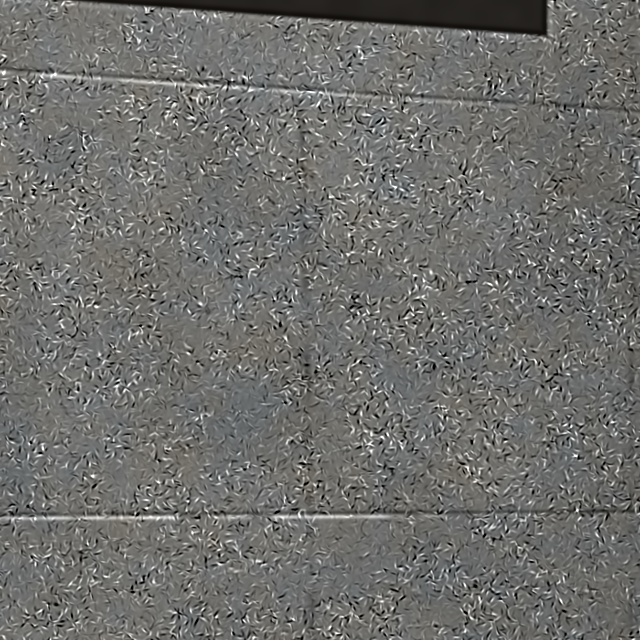
Give the GLSL for this texture, as a WebGL 2 fragment shader.

```glsl
#version 300 es
precision highp float;
precision highp int;

uniform vec2 u_resolution;
out vec4 fragColor;

vec3 hash3(ivec3 cell) {
  uvec3 v = uvec3(cell + 4096) * 1664525u + 1013904223u;
  v.x += v.y * v.z; v.y += v.z * v.x; v.z += v.x * v.y;
  v ^= v >> 16u;
  v.x += v.y * v.z; v.y += v.z * v.x; v.z += v.x * v.y;
  return vec3(v >> 8u) / 16777216.0;
}

float valueNoise(vec2 p, int seed) {
  ivec2 i = ivec2(floor(p));
  vec2 f = fract(p);
  f = f * f * (3.0 - 2.0 * f);
  float a = hash3(ivec3(i, seed)).x;
  float b = hash3(ivec3(i + ivec2(1, 0), seed)).x;
  float c = hash3(ivec3(i + ivec2(0, 1), seed)).x;
  float d = hash3(ivec3(i + ivec2(1, 1), seed)).x;
  return mix(mix(a, b, f.x), mix(c, d, f.x), f.y);
}

// Short flecks at random angles, each with a light and a dark flank
float flecks(vec2 p) {
  ivec2 cell = ivec2(floor(p));
  float sum = 0.0;
  for (int y = -1; y <= 1; y++)
  for (int x = -1; x <= 1; x++)
  for (int k = 0; k < 2; k++) {
    ivec2 c = cell + ivec2(x, y);
    vec3 place = hash3(ivec3(c, k));
    vec3 look = hash3(ivec3(c, k + 10));
    vec2 d = p - vec2(c) - place.xy;
    float angle = 6.2832 * place.z;
    vec2 dir = vec2(cos(angle), sin(angle));
    float along = dot(d, dir);
    float across = dot(d, vec2(-dir.y, dir.x));
    float envelope = exp(-along * along / 0.22 - across * across / 0.1);
    sum += 2.2 * look.x * look.x * envelope * cos(6.2832 * look.y + 5.8 * across);
  }
  return sum;
}

float ridge(float d, float width) {
  return exp(-d * d / (width * width));
}

// Horizontal joint: dark groove above a broken bright lip
float joint(float d, float x, float glow, int seed) {
  float broken = smoothstep(0.15, 0.65, valueNoise(vec2(x * 34.0, 0.5), seed));
  float groove = 0.5 + 0.5 * valueNoise(vec2(x * 50.0, 3.5), seed);
  return 0.34 * glow * broken * ridge(d, 0.0032) - 0.2 * groove * ridge(d - 0.0065, 0.0032);
}

void main() {
  vec2 uv = gl_FragCoord.xy / u_resolution.y;
  float pixel = 1.0 / u_resolution.y;

  // Granite: patches of busy and calm grain
  float patches = 0.6 * valueNoise(uv * 23.0, 21) + 0.4 * valueNoise(uv * 51.0, 22);
  float grain = flecks(uv * 112.0 + 0.5 * valueNoise(uv * 60.0, 23));
  grain *= 0.07 + 0.22 * smoothstep(0.2, 0.75, patches);
  grain += 0.06 * (valueNoise(uv * 190.0, 24) - 0.5);
  grain = grain > 0.0 ? grain * 1.1 : grain * 0.95;

  // Broad light across the wall
  float cloud = valueNoise(uv * 9.0, 31) - 0.5;
  float light = 0.423 + 0.035 * uv.y + 0.045 * cloud;
  light -= 0.035 * smoothstep(0.6, 1.0, uv.x);
  light += grain;

  // Joints between slabs
  float upper = uv.y - (0.887 - 0.066 * uv.x);
  float lower = uv.y - (0.190 + 0.005 * uv.x);
  light += joint(upper, uv.x, 1.0 - 0.85 * smoothstep(0.4, 0.9, uv.x), 41);
  light += joint(lower, uv.x, 1.15 - smoothstep(0.55, 0.8, uv.x), 42);
  float seamFade = valueNoise(vec2(3.0, uv.y * 32.0), 43);
  float belowUpper = 1.0 - smoothstep(-0.01, 0.0, upper);
  light -= 0.12 * seamFade * belowUpper * ridge(uv.x - 0.488 + 0.02 * uv.y, 0.006);
  light -= 0.09 * seamFade * ridge(uv.x - 0.987, 0.005);

  // Faint warm and cool stains
  float warmth = valueNoise(uv * 27.0, 51) + 0.6 * valueNoise(uv * 11.0, 52) - 0.8;
  vec3 color = vec3(light + 0.002, light + 0.002, light - 0.008);
  color += warmth * vec3(0.02, 0.0, -0.024);

  // Dark panel along the top, with a pale rim under it
  float panelY = uv.y - (0.944 + 0.074 * (0.855 - uv.x));
  float inside = min(panelY, 0.855 - uv.x);
  color += 0.08 * ridge(inside + 0.006, 0.004);
  vec3 panel = vec3(0.145, 0.135, 0.125) - 0.07 * ridge(inside - 0.004, 0.005);
  panel += 0.02 * (valueNoise(uv * 40.0, 61) - 0.5);
  color = mix(color, panel, smoothstep(-0.0015 - pixel, 0.0015 + pixel, inside));

  fragColor = vec4(clamp(color, 0.0, 1.0), 1.0);
}
```
